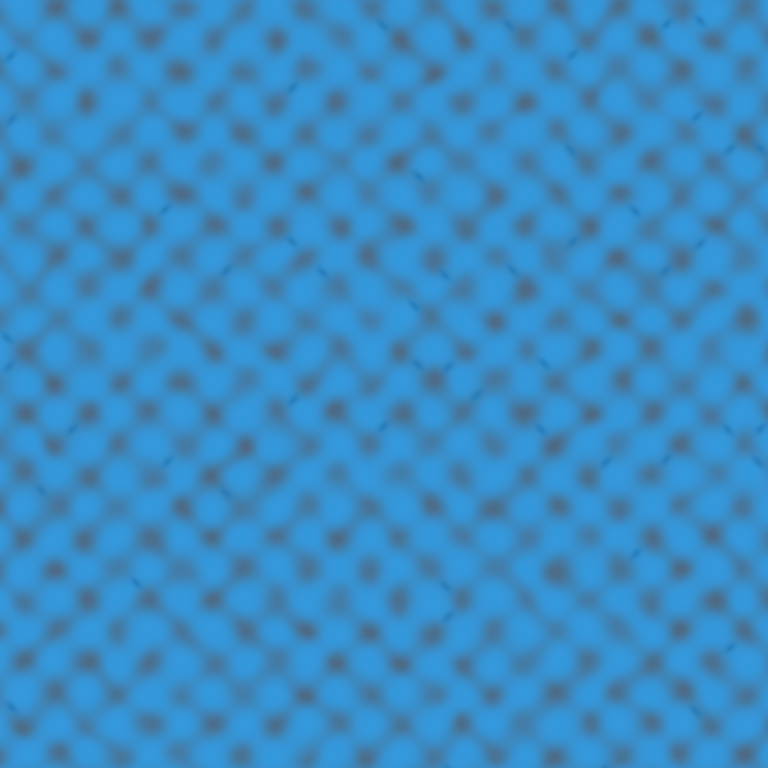
This texture is drawn by a WebGL 1 fragment shader. Its source:

```glsl
precision highp float;
// Soft blue weave: a blurred checkerboard of slate dots on bright blue.
// Crossed cosines make the checks; smooth noise bends them, varies each dot's
// strength and links some dots diagonally. Rare deep blue nicks add wear.

uniform vec2 u_resolution;

const float PI = 3.14159;
const vec2 CELLS = vec2(24.54, 24.64);   // checks across and down
const vec2 OFFSET = vec2(0.80, 0.385);   // puts check centres on integers
const vec3 BRIGHT_BLUE = vec3(0.204, 0.597, 0.862);
const vec3 SLATE = vec3(0.285, 0.450, 0.585);
const vec3 DEEP_BLUE = vec3(0.14, 0.48, 0.72);

float hash(vec2 p, float seed) {
  vec3 q = fract(vec3(p.xyx + seed) * vec3(0.1031, 0.1030, 0.0973));
  q += dot(q, q.yzx + 33.33);
  return fract((q.x + q.y) * q.z);
}

// Smooth value noise in 0..1, one random value per integer point
float noise(vec2 p, float seed) {
  vec2 i = floor(p);
  vec2 f = fract(p);
  f = f * f * (3.0 - 2.0 * f);
  float low = mix(hash(i, seed), hash(i + vec2(1.0, 0.0), seed), f.x);
  float high = mix(hash(i + vec2(0.0, 1.0), seed), hash(i + vec2(1.0), seed), f.x);
  return mix(low, high, f.y);
}

// Checkerboard wave in 0..1, dark on odd cells; skew joins dots diagonally
float softChecks(vec2 p, float skew) {
  vec2 c = cos(PI * p);
  vec2 s = sin(PI * p);
  return clamp(0.5 - 0.5 * c.x * c.y + 0.5 * skew * s.x * s.y, 0.0, 1.0);
}

// Short soft stroke between two diagonal dots, present at a few corners
float nick(vec2 p, float chance) {
  vec2 corner = floor(p);
  float present = step(hash(corner, 71.0), chance);
  float odd = mod(corner.x + corner.y, 2.0);
  vec2 q = fract(p) - 0.5;
  q.x *= odd * 2.0 - 1.0;
  float across = (q.x - q.y) * 0.7071 + (hash(corner, 83.0) - 0.5) * 0.24;
  float along = (q.x + q.y) * 0.7071;
  float stroke = exp(-across * across / 0.014 - along * along / 0.055);
  vec2 edge = smoothstep(0.5, 0.3, abs(q));
  return present * stroke * edge.x * edge.y;
}

void main() {
  vec2 p = gl_FragCoord.xy / u_resolution * CELLS - OFFSET;

  // Uneven placement
  vec2 bend = vec2(noise(p * 0.9, 11.0), noise(p * 0.9, 23.0)) - 0.5;
  vec2 bent = p + bend * 0.28;

  // Dots with varied strength and diagonal links
  float skew = (noise(p + 0.5, 37.0) - 0.5) * 0.75;
  float strength = mix(0.70, 1.28, noise(p, 53.0));
  float dots = pow(softChecks(bent, skew), 1.9) * strength;
  vec3 color = mix(BRIGHT_BLUE, SLATE, dots);

  // Wear
  color = mix(color, DEEP_BLUE, 0.8 * nick(p, 0.07));
  gl_FragColor = vec4(color, 1.0);
}
```
